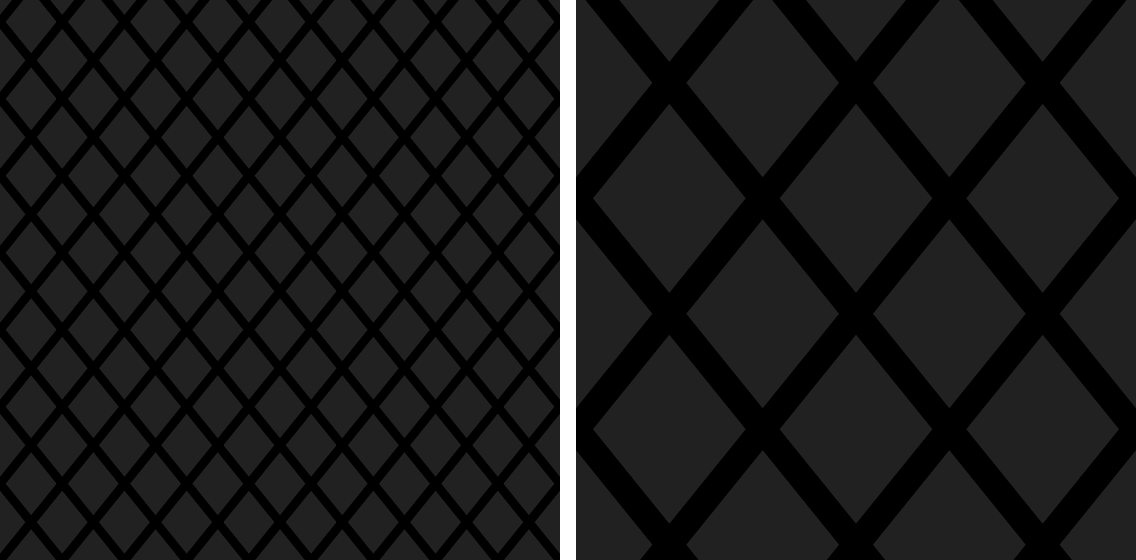
Left: the whole. Right: its middle third, enlarged.
Write a WebGL 2 fragment shader that draws this pattern.

```glsl
#version 300 es
precision highp float;

#define REPEATS vec2(9.0, 7.275)
#define CROSSING vec2(0.0, -0.0012)
#define LINE_SHARE 0.1815
#define FILL_COLOR vec3(0.129)
#define LINE_COLOR vec3(0.0)

uniform vec2 u_resolution;
out vec4 outColor;

// Distance to the nearest whole number, per component
vec2 distanceToLine(vec2 phase) {
    return abs(fract(phase + 0.5) - 0.5);
}

void main() {
    vec2 uv = gl_FragCoord.xy / u_resolution;

    // Two diagonal line families, one phase unit per line
    vec2 cell = (uv - CROSSING) * REPEATS;
    vec2 phase = vec2(cell.x + cell.y, cell.x - cell.y);

    // Smooth over one pixel, measured across the lines
    float halfPixel = 0.5 * length(REPEATS / u_resolution);
    float halfLine = 0.5 * LINE_SHARE;
    vec2 inside = smoothstep(halfLine - halfPixel, halfLine + halfPixel, distanceToLine(phase));

    // Diamonds lie clear of both families
    outColor = vec4(mix(LINE_COLOR, FILL_COLOR, inside.x * inside.y), 1.0);
}
```
